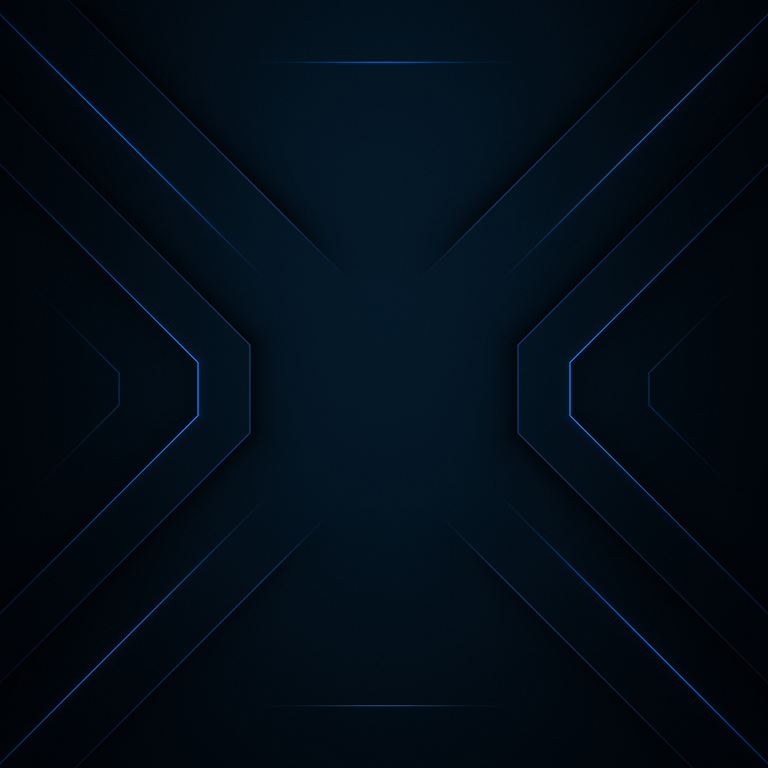
Write a Shadertoy shader that draws this background.

```glsl
// Dark navy panels with mirrored chevrons, diagonal light streaks and soft shadows.
#define MID_Y 0.4935
#define LINE_WIDTH 0.0015
#define GLOW_WIDTH 0.006
#define GLOW_GAIN 0.07
#define SHADOW_WIDTH 0.018
#define GRAIN 0.006
#define CENTER_COLOR vec3(0.016, 0.098, 0.162)
#define EDGE_COLOR vec3(0.0, 0.007, 0.022)
#define STREAK_COLOR vec3(0.10, 0.42, 0.86)
#define RIM_COLOR vec3(0.12, 0.25, 0.52)

float hash(vec2 cell) {
    vec3 h = fract(vec3(cell.xyx) * 0.1031);
    h += dot(h, h.yzx + 33.33);
    return fract((h.x + h.y) * h.z);
}

float bell(float x, float width) {
    return exp(-x * x / (width * width));
}

// Thin antialiased line that keeps its total light at any canvas size.
float hairline(float d, float pixel) {
    float radius = max(LINE_WIDTH, pixel) * 0.5;
    float cover = 1.0 - smoothstep(radius - 0.5 * pixel, radius + 0.5 * pixel, abs(d));
    return cover * min(1.0, LINE_WIDTH / pixel);
}

float litLine(float d, float pixel) {
    return hairline(d, pixel) + GLOW_GAIN * exp(-abs(d) / GLOW_WIDTH);
}

// Shadow on the positive side of an edge.
float shadow(float d, float pixel) {
    return smoothstep(-pixel, pixel, d) * exp(-max(d, 0.0) / SHADOW_WIDTH);
}

// Positive inside a chevron with a flat tip and 45 degree arms.
float chevron(vec2 q, float tip, float halfHeight) {
    return min(q.x - tip, (q.x - q.y - tip + halfHeight) * 0.7071);
}

void mainImage(out vec4 fragColor, in vec2 fragCoord) {
    vec2 p = fragCoord / iResolution.xy;
    float pixel = 1.0 / min(iResolution.x, iResolution.y);
    vec2 q = abs(p - vec2(0.5, MID_Y));
    float upper = step(MID_Y, p.y);

    // Backdrop, brightest a little above the middle
    float light = bell(p.x - 0.5, 0.37) * bell(p.y - 0.63, 0.62);
    vec3 color = mix(EDGE_COLOR, CENTER_COLOR, light);

    // Signed distances to the edges
    float outer = chevron(q, 0.1745, 0.0573);
    float inner = chevron(q, 0.2422, 0.0345);
    float small = chevron(q, 0.3450, 0.0210);
    float streak = (q.x - q.y - 0.0120) * 0.7071;
    float ridge = (q.x - q.y + mix(0.0915, 0.0957, upper)) * 0.7071;

    // Panel shadows
    float ridgeFade = smoothstep(0.13, 0.24, q.y - 0.02 * (1.0 - upper));
    float armFade = mix(0.55, 0.75, bell(q.y, 0.25));
    color *= 1.0 - armFade * shadow(-outer, pixel);
    color *= 1.0 - 0.65 * shadow(inner, pixel);
    color *= 1.0 - mix(0.40, 0.75, upper) * ridgeFade * shadow(-ridge, pixel);

    // Chevron rims
    color += RIM_COLOR * 0.75 * bell(q.y, 0.32) * hairline(outer, pixel);
    color += STREAK_COLOR * (0.12 + bell(q.y, 0.17)) * litLine(inner, pixel);
    color += STREAK_COLOR * 0.32 * bell(q.y, 0.075) * hairline(small, pixel);

    // Diagonal streaks and ridge rims
    float streakFade = smoothstep(0.12, 0.34, q.y) * (1.0 - 0.75 * smoothstep(0.36, 0.52, q.y));
    color += STREAK_COLOR * 0.85 * streakFade * litLine(streak, pixel);
    color += RIM_COLOR * 0.70 * ridgeFade * bell(q.y - 0.27, 0.20) * hairline(ridge, pixel);

    // Horizontal accents near the top and bottom
    float accentFade = bell(q.x, 0.085);
    float accents = hairline(p.y - 0.919, pixel) + 0.85 * hairline(p.y - 0.081, pixel);
    color += STREAK_COLOR * 0.70 * accentFade * accents;

    // Fine grain
    color += GRAIN * (hash(floor(p * 512.0)) - 0.5);
    fragColor = vec4(clamp(color, 0.0, 1.0), 1.0);
}
```
